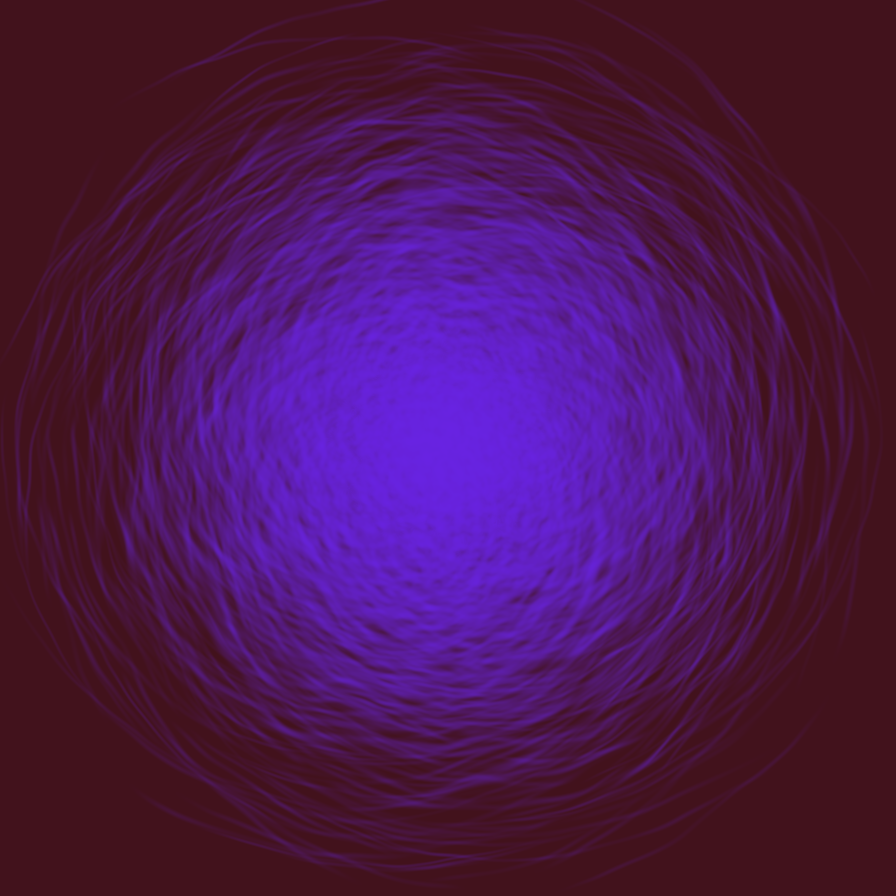
Reproduce this background procedurally as a three.js fragment shader.

```glsl
// Draws a round nest of translucent violet arc strokes, dense at its core, on dark maroon.
varying vec2 vUv;

#define CENTER vec2(0.496, 0.504)
#define GROUND vec3(0.259, 0.071, 0.110)
#define VIOLET vec3(0.408, 0.137, 0.890)
#define LAYERS 145
#define RING_GAP 0.02
#define STROKE_WIDTH 0.0054
#define STROKE_ALPHA 0.077
#define CENTER_DRIFT 0.12
#define FALLOFF 18.5
#define OUTER_RADIUS 0.52
#define CORE_DEPTH 1.6
#define WOBBLE 0.01

const float TAU = 6.283185;

vec3 hash3(vec3 p) {
  p = fract(p * vec3(0.1031, 0.1030, 0.0973));
  p += dot(p, p.yxz + 33.33);
  return fract((p.xxy + p.yxx) * p.zyx);
}

// Gradient noise, about -0.7 to 0.7
float cornerSlope(vec2 cell, vec2 offset) {
  float angle = TAU * hash3(vec3(cell, 7.0)).x;
  return dot(vec2(cos(angle), sin(angle)), offset);
}

float gradientNoise(vec2 p) {
  vec2 i = floor(p);
  vec2 f = fract(p);
  vec2 e = vec2(0.0, 1.0);
  vec2 blend = f * f * f * (f * (f * 6.0 - 15.0) + 10.0);
  return mix(
    mix(cornerSlope(i, f), cornerSlope(i + e.yx, f - e.yx), blend.x),
    mix(cornerSlope(i + e.xy, f - e.xy), cornerSlope(i + e.yy, f - e.yy), blend.x),
    blend.y);
}

vec2 wobble(vec2 p) {
  return vec2(gradientNoise(p + 20.0), gradientNoise(p + 50.0));
}

vec2 polar(float angle, float radius) {
  return radius * vec2(cos(angle), sin(angle));
}

// Chance that a stroke exists at a given radius
float strokeDensity(float radius) {
  float rim = 1.0 - smoothstep(OUTER_RADIUS - 0.06, OUTER_RADIUS, radius);
  return exp(-FALLOFF * radius * radius) * rim;
}

// Opacity of one layer: jittered arcs in a polar grid around a drifting center
float arcLayer(vec2 p, float layer) {
  vec3 seed = hash3(vec3(layer, 17.0, 41.0));
  vec3 drift = hash3(vec3(layer, 83.0, 5.0));
  vec2 hub = polar(TAU * drift.x, CENTER_DRIFT * sqrt(drift.y));
  p -= hub;

  // Ring and segment that hold this point; outer strokes are longer
  float ringCoord = length(p) / RING_GAP + seed.x;
  float ring = floor(ringCoord);
  float midRadius = max(ring + 0.5 - seed.x, 0.0) * RING_GAP;
  float outer = smoothstep(0.22, 0.42, midRadius);
  vec3 ringSeed = hash3(vec3(ring, layer, 29.0));
  float segments = floor(mix(10.0, 6.0, outer) + 6.0 * ringSeed.y);
  float turn = (atan(p.y, p.x) / TAU + 0.5) * segments + ringSeed.x;
  float segment = mod(floor(turn), segments);
  float along = fract(turn);

  // Keep the stroke by the density at its midpoint
  float midAngle = TAU * ((segment + 0.5 - ringSeed.x) / segments - 0.5);
  vec3 place = hash3(vec3(ring + 3.0, segment + 11.0, layer + 1.0));
  if (place.x >= strokeDensity(length(hub + polar(midAngle, midRadius)))) return 0.0;

  // Each stroke varies in tilt, width and strength; outer ones are finer
  vec3 style = hash3(vec3(segment + 61.0, layer + 19.0, ring + 37.0));
  float middle = 0.5 + 0.1 * (place.y - 0.5) + 0.4 * (place.z - 0.5) * (along - 0.5);
  float across = abs(ringCoord - ring - middle) * RING_GAP;
  float width = STROKE_WIDTH * mix(0.7, 1.3, style.x) * mix(1.05, 0.72, outer);
  float strength = STROKE_ALPHA * mix(0.4, 1.7, style.y) * mix(1.0, 1.35, outer);

  // Uneven pressure along the stroke, fading at both ends
  float pressure = 1.0 + 0.45 * sin(TAU * (along * 2.0 + style.z));
  float taper = smoothstep(0.0, 0.2, along) * (1.0 - smoothstep(0.8, 1.0, along));
  return strength * pressure * taper * (1.0 - smoothstep(0.0, width, across));
}

void main() {
  vec2 p = vUv - CENTER;

  // Solid core
  float gap = exp(-CORE_DEPTH * exp(-dot(p, p) / 0.0055));

  // Hand-drawn wobble in two scales
  p += WOBBLE * (wobble(vUv * 7.0) + 0.3 * wobble(vUv * 19.0));

  // Stack the strokes; gap is the share of ground still showing
  for (int i = 0; i < LAYERS; i++) {
    gap *= 1.0 - arcLayer(p, float(i) + 1.0);
  }

  gl_FragColor = vec4(mix(VIOLET, GROUND, gap), 1.0);
}
```
